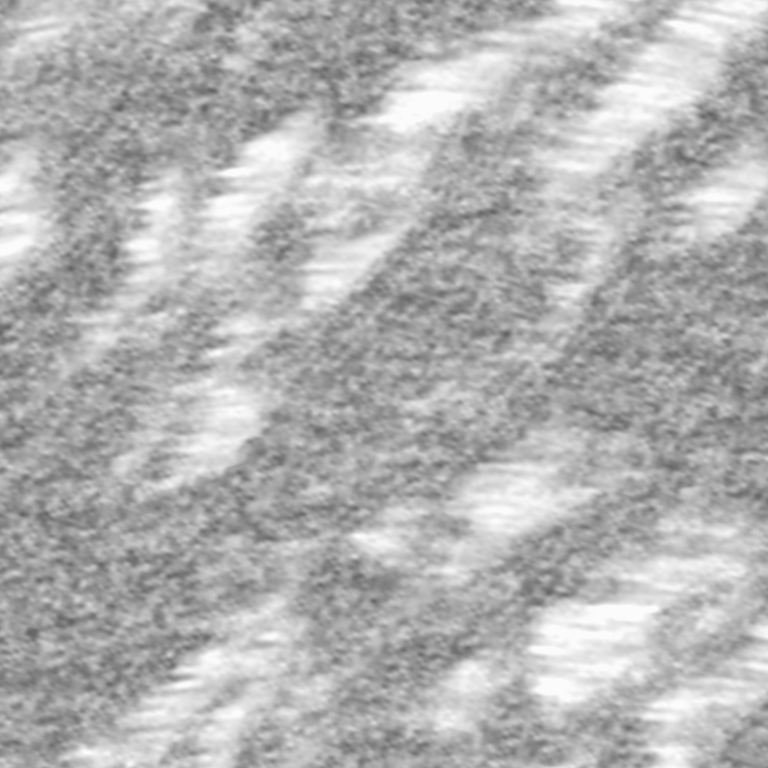
Give the GLSL for this texture, as a Shadertoy shader.

```glsl
float hash(vec2 cell) {
    return fract(sin(dot(cell, vec2(127.1, 311.7))) * 43758.5453);
}

// Smooth value noise in the range -1 to 1
float noise(vec2 p) {
    vec2 cell = floor(p);
    vec2 f = fract(p);
    f = f * f * (3.0 - 2.0 * f);
    float low = mix(hash(cell), hash(cell + vec2(1.0, 0.0)), f.x);
    float high = mix(hash(cell + vec2(0.0, 1.0)), hash(cell + vec2(1.0, 1.0)), f.x);
    return 2.0 * mix(low, high, f.y) - 1.0;
}

// Coordinates along and across a direction
vec2 align(vec2 p, float angle) {
    vec2 along = vec2(cos(angle), sin(angle));
    return vec2(dot(p, along), dot(p, vec2(-along.y, along.x)));
}

// Bends the rows: rising on the left, falling on the right
vec2 bendRows(vec2 uv) {
    float lift = 0.17 * uv.x - 0.17 * uv.x * uv.x;
    return vec2(uv.x, uv.y - lift + 0.012 * noise(uv * 4.0 + 31.0));
}

// Thin, nearly level fibres
float fibres(vec2 p) {
    float broad = noise(p * vec2(11.0, 62.0) + 7.0);
    float thin = noise(p * vec2(17.0, 118.0) + 53.0);
    return 0.55 * broad + 0.45 * thin;
}

// Fine speckle, slightly wider than tall
float speckle(vec2 p) {
    float coarse = noise(align(p, 0.25) * vec2(72.0, 112.0) + 17.0);
    float fine = noise(align(p, -0.3) * vec2(125.0, 185.0) + 71.0);
    return 0.6 * coarse + 0.4 * fine;
}

// Slanted patches: long bands broken up by shorter, steeper ones
float patches(vec2 uv) {
    vec2 warp = vec2(noise(uv * 5.0 + 11.0), noise(uv * 5.0 + 43.0));
    vec2 p = uv + 0.025 * warp;
    float bands = noise(align(p, 0.68) * vec2(4.2, 13.0) + 3.0);
    float steep = noise(align(p, 1.08) * vec2(8.0, 19.0) + 23.0);
    float slivers = noise(align(p, 0.72) * vec2(11.0, 32.0) + 61.0);
    return 0.56 * bands + 0.34 * steep + 0.22 * slivers;
}

void mainImage(out vec4 fragColor, in vec2 fragCoord) {
    vec2 uv = fragCoord / iResolution.y;

    const float baseGrey = 0.612;
    const float patchGain = 0.31;

    float fibre = fibres(bendRows(uv));
    float grain = speckle(uv);

    // Fibre ends fray the patch borders
    vec2 frayed = uv + vec2(0.022 * fibre, 0.003 * grain);
    float bright = smoothstep(-0.1, 0.58, patches(frayed));

    // Speckle rules the dark ground, fibres rule the bright patches
    float grey = baseGrey + patchGain * bright;
    grey += fibre * mix(0.085, 0.19, bright);
    grey += grain * mix(0.21, 0.06, bright);

    fragColor = vec4(vec3(clamp(grey, 0.36, 0.985)), 1.0);
}
```
